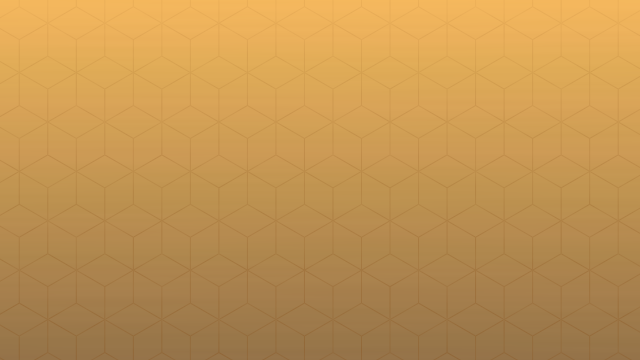
A WebGL 1 fragment shader for this background:

```glsl
precision highp float;
// Golden vertical gradient with soft horizontal bands and a faint, worn outline of tumbling-block rhombi.

#define SPACING 0.15845              // distance between neighbouring stars, in canvas heights
#define STAR_ORIGIN vec2(0.1327, 0.1123)
#define LINE_WIDTH 0.0028
#define STRENGTH_BOTTOM 0.25
#define STRENGTH_TOP 0.07
#define LINE_WEAR 0.5
#define BAND_COUNT 13.0
#define BAND_TINT vec3(0.014, -0.004, 0.012)
#define STREAK_AMOUNT 0.008
#define GOLD_TOP vec3(0.956, 0.722, 0.362)
#define BROWN_BOTTOM vec3(0.578, 0.449, 0.283)
#define LINE_COLOR vec3(0.52, 0.29, 0.07)

uniform vec2 u_resolution;

const float SQRT3 = 1.7320508;

// Pseudo-random unit gradient for a grid corner.
vec2 cornerGradient(vec2 cell) {
  float angle = 6.2831853 * fract(sin(dot(cell, vec2(127.1, 311.7))) * 43758.5);
  return vec2(cos(angle), sin(angle));
}

// Gradient noise, roughly -0.7 to 0.7.
float gradientNoise(vec2 p) {
  vec2 cell = floor(p);
  vec2 f = p - cell;
  vec2 s = f * f * f * (f * (f * 6.0 - 15.0) + 10.0);
  vec2 e = vec2(1.0, 0.0);
  float a = dot(cornerGradient(cell), f);
  float b = dot(cornerGradient(cell + e.xy), f - e.xy);
  float c = dot(cornerGradient(cell + e.yx), f - e.yx);
  float d = dot(cornerGradient(cell + e.xx), f - e.xx);
  return mix(mix(a, b, s.x), mix(c, d, s.x), s.y);
}

// Offset from the nearest point of a triangular lattice with unit spacing.
vec2 nearestStar(vec2 p) {
  vec2 period = vec2(1.0, SQRT3);
  vec2 evenRow = mod(p + 0.5 * period, period) - 0.5 * period;
  vec2 oddRow = mod(p, period) - 0.5 * period;
  return dot(evenRow, evenRow) < dot(oddRow, oddRow) ? evenRow : oddRow;
}

// Distance to the rhombus edges: six spokes inside each hexagonal cell.
float rhombusEdges(vec2 p) {
  vec2 q = abs(nearestStar(p));
  float diagonal = abs(0.5 * q.x - 0.5 * SQRT3 * q.y);
  return min(q.x, diagonal);
}

// Antialiased coverage of a line, keeping its weight when thinner than a pixel.
float lineCoverage(float dist, float width, float pixel) {
  float drawn = max(width, pixel);
  float edge = 0.5 * (drawn + pixel) - dist;
  return clamp(edge / pixel, 0.0, 1.0) * width / drawn;
}

void main() {
  float pixel = 1.0 / u_resolution.y;
  vec2 uv = gl_FragCoord.xy * pixel;

  // Background gradient with tinted bands and fine horizontal streaks
  vec3 color = mix(BROWN_BOTTOM, GOLD_TOP, uv.y);
  color += BAND_TINT * gradientNoise(vec2(0.3, uv.y * BAND_COUNT));
  color += STREAK_AMOUNT * gradientNoise(vec2(uv.x * 1.5, uv.y * BAND_COUNT * 5.0));

  // Outlines, fading toward the bright top and worn unevenly
  float dist = rhombusEdges((uv - STAR_ORIGIN) / SPACING) * SPACING;
  float strength = mix(STRENGTH_BOTTOM, STRENGTH_TOP, uv.y);
  strength *= 1.0 + LINE_WEAR * gradientNoise(uv * 17.0);
  color = mix(color, LINE_COLOR, strength * lineCoverage(dist, LINE_WIDTH, pixel));

  gl_FragColor = vec4(color, 1.0);
}
```
